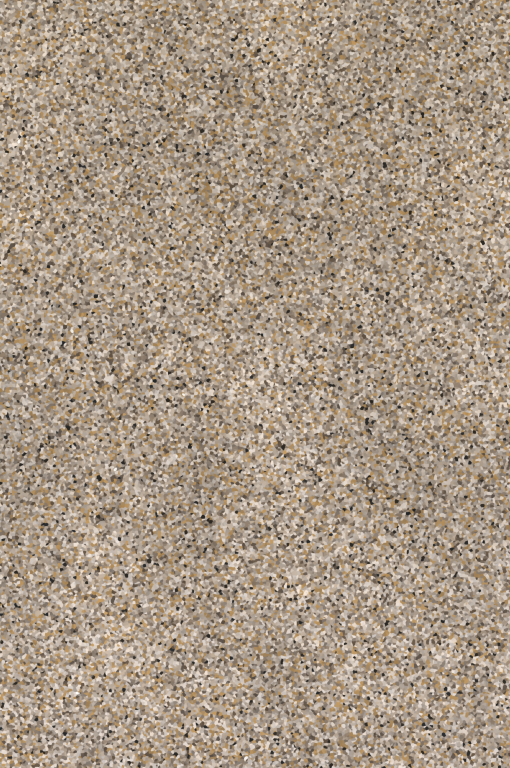
A Shadertoy shader for this texture:

```glsl
vec3 hash3(vec2 cell) {
    uvec3 v = uvec3(ivec3(ivec2(cell), 17)) * 1664525u + 1013904223u;
    v.x += v.y * v.z; v.y += v.z * v.x; v.z += v.x * v.y;
    v ^= v >> 16u;
    v.x += v.y * v.z; v.y += v.z * v.x; v.z += v.x * v.y;
    return vec3(v >> 8u) / 16777216.0;
}

float valueNoise(vec2 p) {
    vec2 i = floor(p), f = fract(p);
    f = f * f * (3.0 - 2.0 * f);
    return mix(mix(hash3(i).x, hash3(i + vec2(1, 0)).x, f.x),
               mix(hash3(i + vec2(0, 1)).x, hash3(i + vec2(1, 1)).x, f.x), f.y);
}

// Mineral mix: each threshold sets the share of one kind of grain
vec3 grainColor(vec3 h) {
    vec3 color = vec3(0.685, 0.63, 0.57);
    if (h.x < 0.65) color = vec3(0.82, 0.775, 0.73);
    if (h.x < 0.41) color = vec3(0.53, 0.475, 0.42);
    if (h.x < 0.23) color = vec3(0.67, 0.54, 0.36);
    if (h.x < 0.09) color = vec3(0.38, 0.33, 0.28);
    if (h.x < 0.02) color = vec3(0.17, 0.165, 0.155);
    color *= 0.9 + 0.2 * h.y;
    return color + (h.z - 0.5) * vec3(0.03, 0.0, -0.04);
}

// Packed grains of mixed size that melt softly into their neighbours
vec3 sand(vec2 p) {
    p *= 300.0;
    p += 0.5 * vec2(valueNoise(p * 0.9), valueNoise(p * 0.9 + 90.0));
    vec2 base = floor(p);
    vec4 sum = vec4(0.0);
    for (int y = -1; y <= 1; y++)
    for (int x = -1; x <= 1; x++) {
        vec2 cell = base + vec2(x, y);
        vec3 h = hash3(cell);
        float d = length(cell + h.xy - p) - 0.35 * h.z;
        sum += exp(-13.0 * d) * vec4(grainColor(hash3(cell + 700.0)), 1.0);
    }
    return sum.rgb / sum.a;
}

// Sparse white shell chips
float shellChip(vec2 p) {
    p *= 24.0;
    vec2 cell = floor(p);
    vec3 h = hash3(cell + 2000.0), shape = hash3(cell + 3000.0);
    vec2 q = p - cell - 0.2 - 0.6 * h.xy;
    float angle = 6.2832 * shape.x;
    q = mat2(cos(angle), sin(angle), -sin(angle), cos(angle)) * q;
    float d = length(q * vec2(1.0, 1.5)) - mix(0.035, 0.075, shape.y);
    return step(h.z, 0.045) * (1.0 - smoothstep(-0.015, 0.015, d));
}

void mainImage(out vec4 fragColor, in vec2 fragCoord) {
    // Average sub-samples to smooth the grain edges
    vec3 color = vec3(0.0);
    for (int i = 0; i < 9; i++) {
        vec2 offset = (vec2(i % 3, i / 3) - 1.0) / 3.0;
        vec2 p = (fragCoord + offset) / iResolution.y;
        color += mix(sand(p), vec3(0.95, 0.94, 0.92), shellChip(p)) / 9.0;
    }

    // Soft uneven tone across the beach
    vec2 uv = fragCoord / iResolution.y;
    float mottle = 0.45 * valueNoise(uv * 8.0) + 0.3 * valueNoise(uv * 26.0 + 50.0)
                 + 0.25 * valueNoise(uv * 70.0 + 20.0);
    color *= 1.0 + 0.2 * (mottle - 0.5);
    color *= mix(vec3(1.02, 1.02, 1.03), vec3(0.995, 0.99, 0.975), uv.y);
    fragColor = vec4(color, 1.0);
}
```
